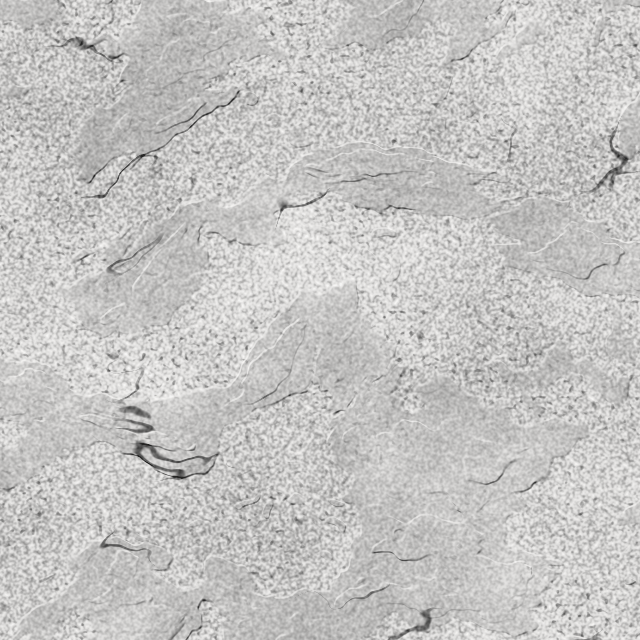
This texture is drawn by a Shadertoy shader. Its source:

```glsl
// Weathered grey stone: pale gritty ground, smoother layered plates and chips.
// A terraced noise height field is lit from the upper left; fine grain, pits
// and thin tapering cracks are laid over it.

const vec3  STONE_TINT    = vec3(1.004, 1.0, 0.994);
const float BASE_TONE     = 0.815;
const float CLOUD_DEPTH   = 0.10;
const float MOTTLE_DEPTH  = 0.05;
const float PLATE_DARKEN  = 0.055;
const float PLATE_LEVEL   = 0.06;   // noise level where plates begin
const float GRAIN_DEPTH   = 0.27;
const float PIT_DEPTH     = 0.24;
const float SHADOW_DEPTH  = 0.50;
const float LIGHT_DEPTH   = 0.20;
const float CRACK_DEPTH   = 0.42;
const float CRACK_WIDTH   = 0.045;
const float BED_TILT      = -0.28;  // radians, layers fall to the right
const vec2  TO_LIGHT      = vec2(-0.0013, 0.0021);

float hash(vec2 p) {
    vec3 q = fract(p.xyx * 0.1031);
    q += dot(q, q.yzx + 33.33);
    return fract((q.x + q.y) * q.z);
}

float cornerSlope(vec2 cell, vec2 offset) {
    float angle = 6.28318 * hash(cell);
    return dot(vec2(cos(angle), sin(angle)), offset);
}

float gradientNoise(vec2 p) {
    vec2 c = floor(p), f = p - c;
    vec2 u = f * f * f * (f * (f * 6.0 - 15.0) + 10.0);
    vec2 e = vec2(1.0, 0.0);
    float low  = mix(cornerSlope(c, f), cornerSlope(c + e, f - e), u.x);
    float high = mix(cornerSlope(c + e.yx, f - e.yx), cornerSlope(c + 1.0, f - 1.0), u.x);
    return mix(low, high, u.y);
}

mat2 rotation(float a) {
    return mat2(cos(a), sin(a), -sin(a), cos(a));
}

float fbm(vec2 p, int octaves) {
    float sum = 0.0, weight = 1.0;
    mat2 turn = rotation(0.5);
    for (int i = 0; i < octaves; i++) {
        sum += weight * gradientNoise(p);
        p = turn * p * 2.03 + 17.3;
        weight *= 0.5;
    }
    return sum;
}

// Bends the bedding so that layers change direction over the canvas
vec2 bedding(vec2 p) {
    vec2 bend = vec2(gradientNoise(p * 2.3 + 4.0), gradientNoise(p * 2.3 + 31.0));
    vec2 fray = vec2(fbm(p * 11.0 + 7.0, 3), fbm(p * 11.0 + 53.0, 3));
    return rotation(BED_TILT) * (p + 0.16 * bend + 0.022 * fray);
}

// x: height, y: plate cover, z: chip cover
vec3 surface(vec2 p) {
    vec2 q = bedding(p);
    float layers = fbm(q * vec2(3.4, 5.6) + 12.0, 5);
    float plate = smoothstep(PLATE_LEVEL, PLATE_LEVEL + 0.06, layers);
    float upper = smoothstep(0.33, 0.38, layers);
    float region = smoothstep(-0.1, 0.25, gradientNoise(p * 3.7 + 71.0));
    float chip = smoothstep(0.27, 0.36, gradientNoise(q * vec2(24.0, 34.0))) * region;
    float relief = fbm(q * vec2(17.0, 27.0) + 5.0, 4);
    float height = plate + 0.8 * upper + 0.6 * chip * (1.0 - plate) + 0.5 * relief;
    return vec3(height, plate, chip);
}

float cracks(vec2 p) {
    vec2 q = bedding(p);
    float line = abs(fbm(q * vec2(2.6, 6.0) + 40.0, 4));
    float taper = smoothstep(0.12, 0.42, gradientNoise(q * vec2(4.0, 6.5) + 90.0));
    float width = CRACK_WIDTH * taper + 0.001;
    return taper * (1.0 - smoothstep(0.25 * width, width, line));
}

// Dark pits, gathered in clusters
float pits(vec2 p) {
    float cluster = smoothstep(-0.35, 0.4, fbm(p * 6.0 + 23.0, 2));
    float small = smoothstep(0.20, 0.52, gradientNoise(p * vec2(105.0, 120.0)));
    float large = smoothstep(0.34, 0.55, gradientNoise(p * vec2(48.0, 62.0) + 9.0));
    return small * (0.4 + 0.8 * cluster) + large * cluster;
}

float grain(vec2 p) {
    return gradientNoise(rotation(0.6) * p * 195.0)
         + 0.7 * gradientNoise(rotation(1.1) * p * 112.0 + 60.0);
}

void mainImage(out vec4 fragColor, in vec2 fragCoord) {
    vec2 p = fragCoord / iResolution.y;
    vec3 ground = surface(p);
    float slope = surface(p + TO_LIGHT).x - ground.x;
    float smoothness = max(ground.y, 0.7 * ground.z);

    // Broad tone
    float tone = BASE_TONE + CLOUD_DEPTH * fbm(p * 3.0 + 2.0, 4);
    tone += MOTTLE_DEPTH * fbm(p * 14.0 + 80.0, 3);
    tone -= PLATE_DARKEN * smoothness;

    // Grit, weaker on the plates
    tone += GRAIN_DEPTH * grain(p) * mix(1.0, 0.5, smoothness);
    tone -= PIT_DEPTH * pits(p) * mix(1.0, 0.4, smoothness);

    // Broken edge shadows and highlights
    float broken = 0.3 + 0.8 * smoothstep(-0.1, 0.35, gradientNoise(p * 9.0 + 15.0));
    tone -= SHADOW_DEPTH * broken * max(slope, 0.0);
    tone += LIGHT_DEPTH * max(-slope, 0.0);
    tone -= CRACK_DEPTH * cracks(p);

    // Soft shoulder for the brightest grains
    tone = min(tone, 0.86 + 0.5 * max(tone - 0.86, 0.0));
    fragColor = vec4(clamp(STONE_TINT * max(tone, 0.14), 0.0, 0.96), 1.0);
}
```
